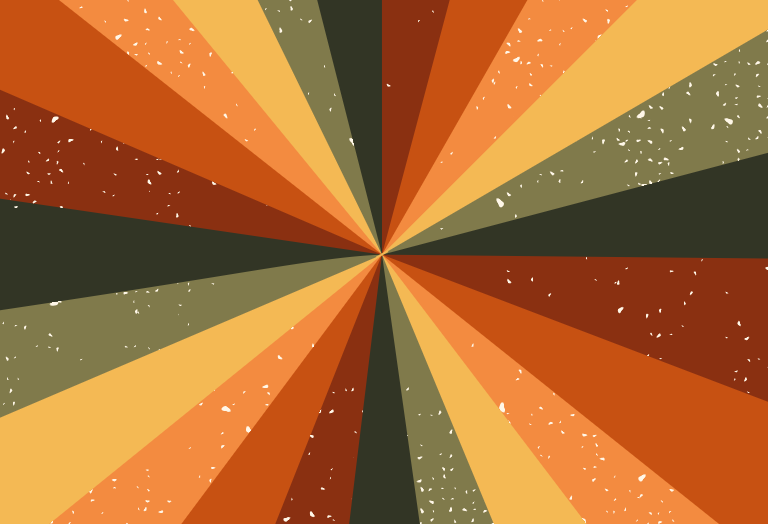
Write a Shadertoy shader that draws this background.

```glsl
// Retro sunburst: hand-cut coloured rays with scattered pale paint flecks.

const float TAU = 6.2831853;
const int RAYS = 24;
const int HUES = 6;

// Start angle of each ray, counterclockwise from the right
const float EDGES[RAYS] = float[RAYS](
    -0.010, 0.258, 0.528, 0.785, 1.052, 1.311,
     1.571, 1.820, 2.025, 2.258, 2.474, 2.734,
     2.996, 3.287, 3.545, 3.822, 4.072, 4.335,
     4.591, 4.852, 5.106, 5.362, 5.609, 5.919);

// Fleck density of every second ray; the rays between stay clean
const float FLECKS[RAYS / 2] = float[RAYS / 2](
    0.85, 0.70, 0.15, 0.50, 0.42, 0.62,
    0.50, 0.42, 0.30, 1.00, 0.60, 0.32);

const vec3 YELLOW = vec3(0.957, 0.725, 0.329);
const vec3 CREAM = vec3(1.0, 0.97, 0.91);
const vec3 PALETTE[HUES] = vec3[HUES](
    vec3(0.196, 0.208, 0.145),  // dark green
    vec3(0.502, 0.478, 0.294),  // olive
    YELLOW,
    vec3(0.953, 0.545, 0.251),  // orange
    vec3(0.780, 0.318, 0.071),  // rust
    vec3(0.541, 0.188, 0.067)); // brown

vec3 hash3(vec2 p) {
    vec3 q = fract(p.xyx * vec3(0.1031, 0.1030, 0.0973));
    q += dot(q, q.yxz + 33.33);
    return fract((q.xxy + q.yzz) * q.zyx);
}

float valueNoise(vec2 p) {
    vec2 i = floor(p), f = fract(p);
    f = f * f * (3.0 - 2.0 * f);
    float low = mix(hash3(i).x, hash3(i + vec2(1, 0)).x, f.x);
    float high = mix(hash3(i + vec2(0, 1)).x, hash3(i + vec2(1, 1)).x, f.x);
    return mix(low, high, f.y);
}

float segmentDistance(vec2 p, vec2 a, vec2 b) {
    vec2 ab = b - a;
    return length(p - a - ab * clamp(dot(p - a, ab) / dot(ab, ab), 0.0, 1.0));
}

// Soft step across an edge: 0 clockwise of it, 1 counterclockwise
float pastEdge(int k, float angle, float radius, float pixel) {
    float edge = EDGES[k];
    if (k == 13) edge -= 0.11 * exp(-6.6 * radius); // one edge bends at the hub
    float delta = mod(angle - edge + 0.5 * TAU, TAU) - 0.5 * TAU;
    return clamp(0.5 + radius * delta / pixel, 0.0, 1.0);
}

// One irregular fleck per grid cell, present by chance and gathered in clusters
float flecks(vec2 p, float cells, float chance, float pixel) {
    vec2 grid = p * cells, cell = floor(grid);
    vec3 rnd = hash3(cell + cells);
    float cluster = 0.25 + 1.5 * valueNoise(cell * 96.0 / (cells * 8.0));
    float present = step(hash3(cell + 71.0).x, chance * cluster);
    vec2 q = grid - cell - mix(vec2(0.25), vec2(0.75), rnd.xy);
    float size = mix(0.06, 0.16, rnd.z * rnd.z);
    float wobble = 1.0 + 0.3 * cos(2.0 * atan(q.y, q.x + 1e-6) + TAU * rnd.x)
                       + 0.15 * cos(3.0 * atan(q.y, q.x + 1e-6) + TAU * rnd.y);
    float soft = cells * pixel;
    return present * clamp(0.5 + (size - length(q) * wobble) / soft, 0.0, 1.0);
}

void mainImage(out vec4 fragColor, in vec2 fragCoord) {
    float pixel = 1.0 / iResolution.y;
    vec2 hub = vec2(0.4974 * iResolution.x * pixel, 0.514);
    vec2 p = fragCoord * pixel - hub;
    float radius = length(p);
    float angle = atan(p.y, p.x + 1e-6);

    // Rays, summed by coverage so that every seam is smooth
    vec3 colour = vec3(0.0);
    float total = 0.0, density = 0.0;
    for (int k = 0; k < RAYS; k++) {
        float cover = pastEdge(k, angle, radius, pixel)
                    * (1.0 - pastEdge((k + 1) % RAYS, angle, radius, pixel));
        colour += cover * PALETTE[k % HUES];
        total += cover;
        if (k % 2 == 1 && cover > 0.5) density = FLECKS[k / 2];
    }
    colour /= max(total, 1e-4);

    // Flecks thicken away from the hub
    float chance = density * smoothstep(0.06, 0.6, radius);
    float paint = max(flecks(p, 48.0, 0.6 * chance, pixel),
                      flecks(p, 25.0, 0.28 * chance, pixel));
    colour = mix(colour, CREAM, paint);

    // Small yellow stroke joining the rays across the hub
    float stroke = segmentDistance(p, vec2(-0.010, -0.005), vec2(0.010, 0.006)) - 0.0018;
    colour = mix(colour, YELLOW, clamp(0.5 - stroke / pixel, 0.0, 1.0));

    fragColor = vec4(colour, 1.0);
}
```
